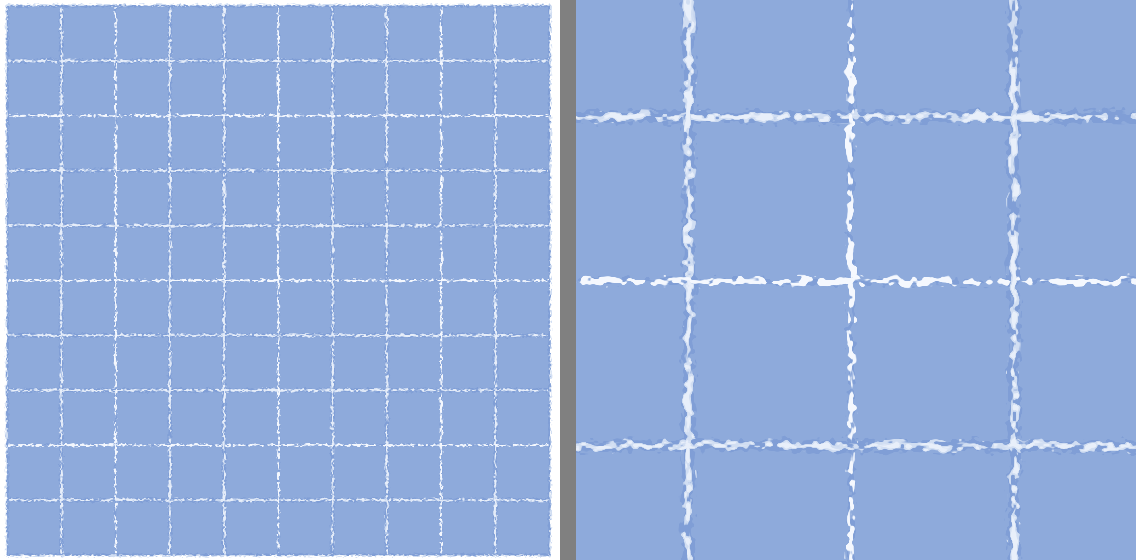
Left: the whole. Right: its middle third, enlarged.
Give the GLSL for this pattern, as a Shadertoy shader.

```glsl
// Ten by ten grid of blue squares divided by ragged chalk lines, with a rough white border.

const vec2  CELLS      = vec2(10.0);
const vec2  GRID_LOW   = vec2(0.0128, 0.0090);
const vec2  GRID_HIGH  = vec2(0.9815, 0.9895);
const vec3  BLUE       = vec3(0.555, 0.665, 0.859);
const vec3  DARK_BLUE  = vec3(0.50, 0.62, 0.838);
const vec3  PALE       = vec3(0.82, 0.87, 0.95);
const vec3  WHITE      = vec3(0.97, 0.98, 1.0);
const vec3  BORDER     = vec3(1.0);
const float CHALK_HALF = 0.0016;   // half width of the chalk stroke
const float SHADE_HALF = 0.0032;   // half width of the dark fringe
const float CORE_HALF  = 0.0003;   // half width of the white core
const float ROUGHNESS  = 0.0052;   // depth of the ragged edges
const float WOBBLE     = 0.0020;   // sideways drift of a line
const vec2  GRAIN      = vec2(290.0, 520.0);  // flecks along and across a line

float hash(vec2 p) {
    vec3 q = fract(vec3(p.xyx) * 0.1031);
    q += dot(q, q.yzx + 33.33);
    return fract((q.x + q.y) * q.z);
}

float noise(vec2 p) {
    vec2 i = floor(p), f = fract(p);
    f = f * f * (3.0 - 2.0 * f);
    return mix(mix(hash(i), hash(i + vec2(1, 0)), f.x),
               mix(hash(i + vec2(0, 1)), hash(i + vec2(1, 1)), f.x), f.y);
}

// Antialiased coverage of a signed depth, positive inside
float cover(float depth) {
    float soft = 0.7 / min(iResolution.x, iResolution.y);
    return smoothstep(-soft, soft, depth);
}

// Coverage of dark fringe, pale chalk and white core for the nearest line
vec3 chalkLine(float along, float across, float spacing, float count, float seed) {
    float index = clamp(floor(across / spacing + 0.5), 1.0, count - 1.0);
    float crisp = step(1.5, mod(index, 3.0));   // every third line is thin and white
    float key = seed + index * 17.0;
    float offset = across - index * spacing;
    offset += (noise(vec2(along * 170.0, key)) - 0.5) * WOBBLE;

    vec2 grainPos = vec2(along, offset + 0.1) * GRAIN + vec2(key, key * 3.0);
    float rag = (noise(grainPos) - 0.5) * ROUGHNESS;
    float fleck = (noise(grainPos * 1.2 + 71.0) - 0.5) * ROUGHNESS;
    float wear = (noise(vec2(along * 60.0, key + 9.0)) - 0.5) * 0.0012;
    float dist = abs(offset);

    float shade = cover(SHADE_HALF - 0.0022 * crisp - dist + fleck);
    float chalk = cover(CHALK_HALF - 0.0004 * crisp - dist + rag + wear);
    float core = cover(CORE_HALF + 0.0006 * crisp - dist + rag + wear);
    return vec3(shade, chalk, core * mix(0.6, 0.95, crisp));
}

void mainImage(out vec4 fragColor, in vec2 fragCoord) {
    vec2 uv = fragCoord / iResolution.xy;
    vec2 pos = uv - GRID_LOW;
    vec2 spacing = (GRID_HIGH - GRID_LOW) / CELLS;

    // Chalk lines in both directions
    vec3 columns = chalkLine(uv.y, pos.x, spacing.x, CELLS.x, 11.0);
    vec3 rows = chalkLine(uv.x, pos.y, spacing.y, CELLS.y, 311.0);
    vec3 ink = max(columns, rows);
    vec3 color = mix(BLUE, DARK_BLUE, ink.x);
    color = mix(color, PALE, ink.y);
    color = mix(color, WHITE, ink.z);

    // Torn outer edge: dark flecks inside, pale flecks outside
    vec2 toEdge = min(pos, GRID_HIGH - uv);
    float edge = min(toEdge.x, toEdge.y);
    vec2 grain = toEdge.x < toEdge.y ? GRAIN.yx : GRAIN;
    float rag = (noise(uv * grain) - 0.5) * ROUGHNESS;
    float fleck = (noise(uv * grain * 0.9 + 47.0) - 0.5) * ROUGHNESS;
    color = mix(color, DARK_BLUE, cover(0.0022 - edge + fleck));
    color = mix(color, PALE, cover(-edge - 0.0006 - rag));
    color = mix(color, BORDER, cover(-edge - 0.0024 - fleck * 1.2));

    fragColor = vec4(color, 1.0);
}
```
